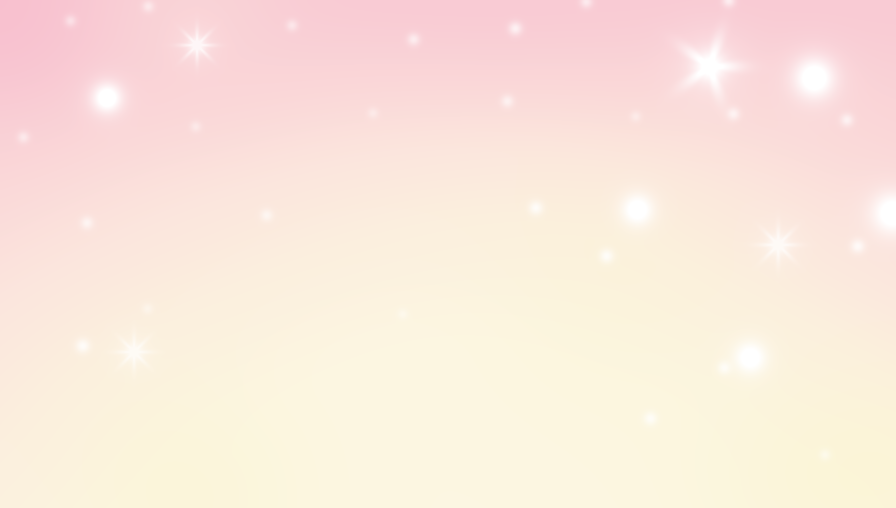
This background is drawn by a WebGL 2 fragment shader. Its source:

```glsl
#version 300 es
precision highp float;
// Pastel pink-to-cream sky with arched colour bands, soft orbs, stars and scattered specks.

#define ARCH_CENTRE 0.95   // x of the top of the arch, in canvas heights
#define ARCH_WIDTH 0.90    // half width over which the bands bend down
#define WARP 0.035         // how far noise bends the bands
#define SPECK_CELL 0.22    // spacing of the speck grid
#define SPECK_SIZE 0.0115  // radius of a speck

uniform vec2 u_resolution;
out vec4 fragColor;

const vec3 ROSE = vec3(0.975, 0.795, 0.830);
const vec3 PINK = vec3(0.980, 0.845, 0.848);
const vec3 PEACH = vec3(0.985, 0.900, 0.867);
const vec3 APRICOT = vec3(0.985, 0.935, 0.870);
const vec3 CREAM = vec3(0.988, 0.965, 0.885);
const vec3 LEMON = vec3(0.982, 0.960, 0.835);
const vec3 DEEP_ROSE = vec3(0.970, 0.740, 0.805);

vec2 hash2(vec2 cell) {
  vec3 q = fract(cell.xyx * vec3(0.1031, 0.1030, 0.0973));
  q += dot(q, q.yzx + 33.33);
  return fract((q.xx + q.yz) * q.zy);
}

float cornerSlope(vec2 cell, vec2 corner, vec2 f) {
  return dot(hash2(cell + corner) * 2.0 - 1.0, f - corner);
}

float gradientNoise(vec2 p) {
  vec2 cell = floor(p), f = fract(p);
  vec2 w = f * f * f * (f * (f * 6.0 - 15.0) + 10.0);
  float low = mix(cornerSlope(cell, vec2(0, 0), f), cornerSlope(cell, vec2(1, 0), f), w.x);
  float high = mix(cornerSlope(cell, vec2(0, 1), f), cornerSlope(cell, vec2(1, 1), f), w.x);
  return mix(low, high, w.y);
}

// Round falloff: 1 at the centre, fading out past the radius
float glow(vec2 offset, float radius) {
  return exp(-dot(offset, offset) / (radius * radius));
}

// Bright disc with a wide, faint halo
float orb(vec2 offset, float radius) {
  return min(1.0, 1.15 * glow(offset, radius) + 0.22 * glow(offset, radius * 1.8));
}

// Soft star whose reach swells along evenly spaced rays
float star(vec2 offset, float radius, float points) {
  float angle = atan(offset.y, offset.x + 1e-5);
  float ray = pow(0.5 + 0.5 * cos(points * angle), 3.0);
  float body = glow(offset, radius * mix(0.42, 0.78, ray));
  return min(1.0, 0.95 * body + 0.25 * glow(offset, radius));
}

// Colour bands running from the top edge down, bent into an arch
vec3 sky(vec2 p) {
  float bend = (p.x - ARCH_CENTRE) / ARCH_WIDTH;
  float depth = (1.0 - p.y) / (1.0 + 0.9 * bend * bend);
  depth += WARP * gradientNoise(p * vec2(1.8, 3.0) + 4.0);
  vec3 colour = mix(ROSE, PINK, smoothstep(0.00, 0.19, depth));
  colour = mix(colour, PEACH, smoothstep(0.14, 0.32, depth));
  colour = mix(colour, APRICOT, smoothstep(0.27, 0.46, depth));
  colour = mix(colour, CREAM, smoothstep(0.38, 0.72, depth));

  // Local tints: rose corner, pale patch beside it, lemon pools below
  colour = mix(colour, DEEP_ROSE, 0.75 * glow(p - vec2(0.0, 1.0), 0.22));
  colour = mix(colour, PINK, 0.70 * glow(p - vec2(0.38, 0.95), 0.18));
  colour = mix(colour, LEMON, 0.80 * glow((p - vec2(1.70, 0.06)) * vec2(0.7, 1.0), 0.22));
  colour = mix(colour, LEMON, 0.60 * glow(p - vec2(0.36, 0.02), 0.24));
  colour = mix(colour, LEMON, 0.35 * glow(p - vec2(1.20, 0.43), 0.26));
  return colour;
}

// One jittered speck per grid cell, thinned out low on the left
float specks(vec2 p) {
  vec2 cell = floor(p / SPECK_CELL);
  vec2 spot = (cell + 0.5 + 0.65 * (hash2(cell + 17.0) - 0.5)) * SPECK_CELL;
  vec2 pick = hash2(cell + 51.0);
  float density = 0.82 - 0.80 * glow((spot - vec2(0.65, 0.25)) * vec2(0.8, 1.0), 0.33);
  float strength = mix(0.30, 0.85, pick.y);
  return step(pick.x, density) * strength * glow(p - spot, SPECK_SIZE * mix(0.85, 1.2, pick.y));
}

void main() {
  vec2 p = gl_FragCoord.xy / u_resolution.y;
  vec3 colour = sky(p);

  // Light is layered as coverage of white
  float dark = 1.0 - specks(p);
  dark *= 1.0 - orb(p - vec2(0.211, 0.807), 0.027);
  dark *= 1.0 - orb(p - vec2(1.603, 0.846), 0.037);
  dark *= 1.0 - orb(p - vec2(1.255, 0.587), 0.028);
  dark *= 1.0 - orb(p - vec2(1.477, 0.296), 0.028);
  dark *= 1.0 - orb(p - vec2(1.757, 0.580), 0.037);
  dark *= 1.0 - star(p - vec2(1.397, 0.869), 0.075, 5.0);
  dark *= 1.0 - 0.80 * star(p - vec2(0.388, 0.911), 0.040, 8.0);
  dark *= 1.0 - 0.75 * star(p - vec2(1.532, 0.518), 0.045, 8.0);
  dark *= 1.0 - 0.70 * star(p - vec2(0.264, 0.307), 0.042, 8.0);

  fragColor = vec4(mix(vec3(1.0), colour, dark), 1.0);
}
```
